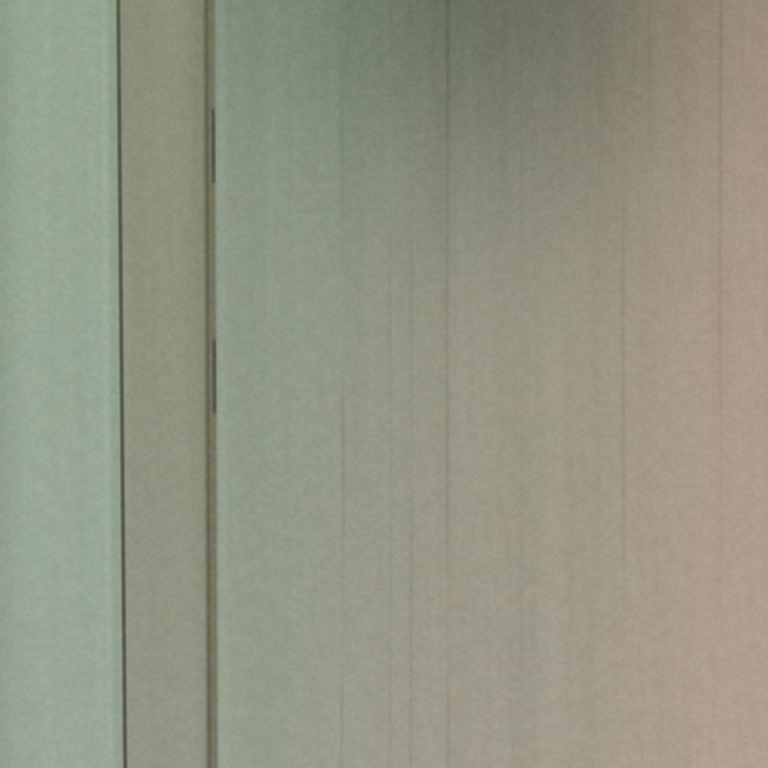
Reproduce this texture procedurally as a three.js fragment shader.

```glsl
// Brushed, softly lit metal panels with two vertical grooves and fine grain.
varying vec2 vUv;

const vec3 MINT = vec3(0.595, 0.655, 0.585);
const vec3 OLIVE = vec3(0.560, 0.575, 0.500);
const vec3 SAGE = vec3(0.565, 0.603, 0.535);
const vec3 TAUPE = vec3(0.602, 0.588, 0.524);
const vec3 ROSE = vec3(0.672, 0.606, 0.543);
const vec3 GROOVE_DARK = vec3(0.29, 0.30, 0.24);
const vec3 GROOVE_BROWN = vec3(0.43, 0.42, 0.335);

float hash(vec2 p) {
  return fract(sin(dot(p, vec2(127.1, 311.7))) * 43758.5453);
}

float noise(vec2 p) {
  vec2 cell = floor(p);
  vec2 f = fract(p);
  f = f * f * (3.0 - 2.0 * f);
  float low = mix(hash(cell), hash(cell + vec2(1.0, 0.0)), f.x);
  float high = mix(hash(cell + vec2(0.0, 1.0)), hash(cell + 1.0), f.x);
  return mix(low, high, f.y);
}

// Soft-edged vertical band around a centre line.
float band(float x, float centre, float halfWidth, float blur) {
  return 1.0 - smoothstep(halfWidth - blur, halfWidth + blur, abs(x - centre));
}

// Long vertical brushing: wide bands plus narrower streaks, centred on zero.
float brushing(vec2 p) {
  float wide = noise(vec2(p.x * 28.0, p.y * 1.2)) - 0.5;
  float narrow = noise(vec2(p.x * 85.0 + 7.0, p.y * 2.0)) - 0.5;
  return wide * 0.018 + narrow * 0.012;
}

// Thin faint scratches, one per column, fading in and out along their length.
float scratches(vec2 p, float columns) {
  float column = floor(p.x * columns);
  float centre = 0.25 + 0.5 * hash(vec2(column, 3.0));
  centre += 0.06 * (noise(vec2(column, p.y * 3.0)) - 0.5);
  float line = band(fract(p.x * columns), centre, 0.055, 0.05);
  float strength = smoothstep(0.35, 0.9, hash(vec2(column, 9.0)));
  return line * strength * smoothstep(0.15, 0.75, noise(vec2(column * 5.0, p.y * 5.0)));
}

// Fine sensor-like grain with a soft blotchy layer and a slight tint.
vec3 grain(vec2 p) {
  float fine = noise(p * 250.0) - 0.5;
  float soft = noise(p * 95.0 + 31.0) - 0.5;
  float tint = noise(p * 45.0 + 73.0) - 0.5;
  return vec3(fine * 0.030 + soft * 0.014) + tint * vec3(0.010, -0.004, -0.006);
}

vec3 mainPanel(vec2 p) {
  vec3 color = mix(SAGE, TAUPE, smoothstep(0.30, 0.68, p.x - 0.10 * (p.y - 0.5)));
  color = mix(color, ROSE, smoothstep(0.65, 1.0, p.x));
  // Shade falling from the top, deepest right of the middle
  float shade = smoothstep(0.50, 1.08, p.y) * exp(-pow((p.x - 0.66) / 0.25, 2.0));
  color -= shade * vec3(0.145, 0.120, 0.112);
  color -= 0.022 * smoothstep(0.75, 1.0, p.y);
  color += (0.5 - p.y) * vec3(0.045, 0.035, 0.045);
  return color;
}

void main() {
  vec2 p = vUv;
  float thinGroove = mix(0.163, 0.154, p.y);
  float wideGroove = mix(0.274, 0.270, p.y);

  // Three panels
  vec3 mint = MINT + (0.5 - p.y) * vec3(0.025, 0.008, 0.035);
  mint -= 0.025 * smoothstep(0.03, 0.0, p.x);
  mint -= 0.035 * smoothstep(thinGroove - 0.024, thinGroove - 0.012, p.x);
  vec3 strip = OLIVE + (0.5 - p.y) * vec3(0.045, 0.042, 0.058);
  strip -= 0.025 * smoothstep(0.035, 0.0, wideGroove - p.x);
  vec3 color = mix(mint, strip, smoothstep(-0.003, 0.003, p.x - thinGroove));
  color = mix(color, mainPanel(p), smoothstep(-0.003, 0.003, p.x - wideGroove));

  // Brushed surface
  color += brushing(p);
  float scratchArea = smoothstep(0.30, 0.50, p.x);
  color -= scratches(p, 23.0) * scratchArea * vec3(0.035, 0.042, 0.042);

  // Bright bevels beside the grooves
  color += 0.025 * band(p.x, thinGroove - 0.018, 0.004, 0.004);
  color += 0.022 * band(p.x, wideGroove + 0.018, 0.006, 0.006);

  // Thin groove
  color = mix(color, GROOVE_DARK, 0.85 * band(p.x, thinGroove, 0.0025, 0.002));

  // Wide groove with a dark seam and two deeper slots
  color = mix(color, GROOVE_BROWN, 0.8 * band(p.x, wideGroove + 0.002, 0.0075, 0.003));
  color = mix(color, GROOVE_DARK, 0.4 * band(p.x, wideGroove - 0.001, 0.002, 0.002));
  float slots = band(p.y, 0.81, 0.048, 0.004) + band(p.y, 0.51, 0.048, 0.004);
  color = mix(color, GROOVE_DARK, 0.7 * slots * band(p.x, wideGroove + 0.007, 0.0025, 0.0015));

  gl_FragColor = vec4(color + grain(p), 1.0);
}
```
